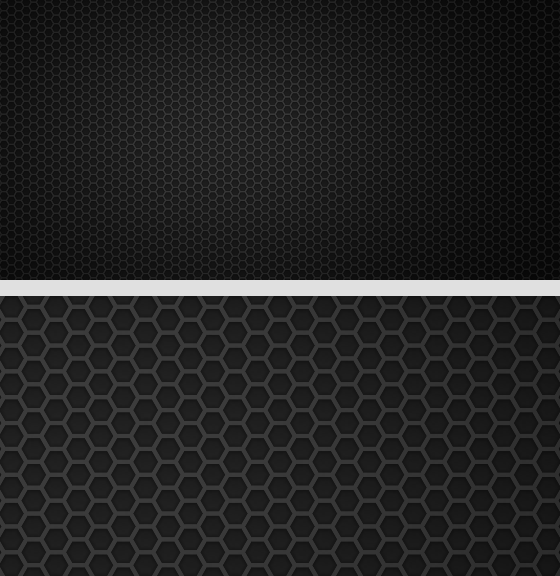
Top: the whole. Bottom: its middle third, enlarged.
Give the GLSL for this pattern, as a Shadertoy shader.

```glsl
const float ROWS = 32.5;
const float LINE_HALF_WIDTH = 0.085;
const vec2 GLOW_CENTER = vec2(0.40, 0.52);
const vec2 GLOW_SCALE = vec2(1.7, 1.2);

float hash(vec2 p) {
    vec3 q = fract(vec3(p.xyx) * 0.1031);
    q += dot(q, q.yzx + 33.33);
    return fract((q.x + q.y) * q.z);
}

// Offset from the centre of the nearest flat-topped hexagon of height 1
vec2 hexCell(vec2 p) {
    vec2 period = vec2(sqrt(3.0), 1.0);
    vec2 a = mod(p + 0.5 * period, period) - 0.5 * period;
    vec2 b = mod(p, period) - 0.5 * period;
    return dot(a, a) < dot(b, b) ? a : b;
}

// Distance from inside a cell to its border
float hexBorder(vec2 cell) {
    vec2 q = abs(cell);
    return 0.5 - max(q.y, dot(q, vec2(0.5 * sqrt(3.0), 0.5)));
}

float glow(vec2 uv, vec2 center, vec2 scale) {
    vec2 q = (uv - center) * scale;
    return exp(-2.2 * dot(q, q));
}

void mainImage(out vec4 fragColor, in vec2 fragCoord) {
    vec2 uv = fragCoord / iResolution.xy;
    vec2 p = (fragCoord - 0.5 * iResolution.xy) / iResolution.y * ROWS;
    float pixel = ROWS / iResolution.y;

    vec2 cell = hexCell(p);
    float border = hexBorder(cell);
    float light = glow(uv, GLOW_CENTER, GLOW_SCALE);

    // Recessed cell, shaded near its rim and toward the top
    float recess = smoothstep(0.04, 0.28, border);
    float fill = mix(0.025, 0.125, light);
    fill *= mix(0.72, 1.0, recess) * (1.0 - 0.25 * cell.y);

    // Raised mesh
    float mesh = mix(0.085, 0.235, light);
    float coverage = 1.0 - smoothstep(-0.5 * pixel, 0.5 * pixel, border - LINE_HALF_WIDTH);
    float shade = mix(fill, mesh, coverage);

    // Faint dither against banding
    shade += (hash(floor(p * 8.0)) - 0.5) * 0.004;
    fragColor = vec4(vec3(shade), 1.0);
}
```
